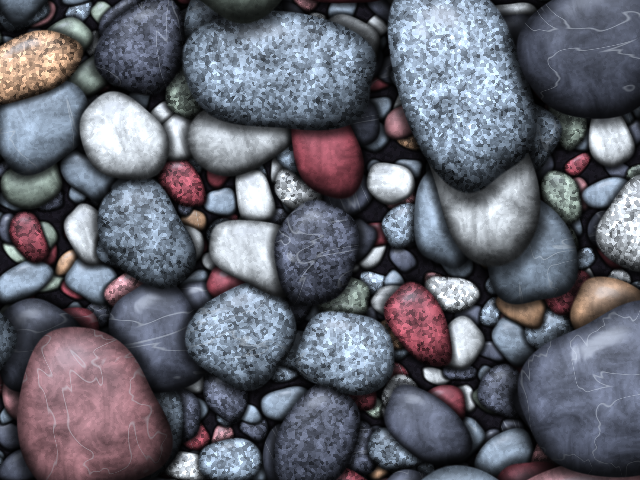
This texture is drawn by a WebGL 1 fragment shader. Its source:

```glsl
precision highp float;

uniform vec2 u_resolution;

const vec3 GAP = vec3(0.09, 0.085, 0.11);
const vec3 SLATE = vec3(0.46, 0.52, 0.59);
const vec3 CHARCOAL = vec3(0.27, 0.29, 0.35);
const vec3 PALE = vec3(0.70, 0.73, 0.76);
const vec3 MOSS = vec3(0.50, 0.56, 0.53);
const vec3 MAROON = vec3(0.47, 0.23, 0.27);
const vec3 ROSE = vec3(0.60, 0.43, 0.46);
const vec3 TAN = vec3(0.66, 0.53, 0.43);
const vec3 SKY = vec3(0.86, 0.90, 0.97);

vec4 hash4(vec2 p) {
  vec4 q = fract(p.xyxy * vec4(0.1031, 0.1030, 0.0973, 0.1099));
  q += dot(q, q.wzxy + 33.33);
  return fract((q.xxyz + q.yzzw) * q.zywx);
}

mat2 rotation(float angle) {
  float c = cos(angle), s = sin(angle);
  return mat2(c, -s, s, c);
}

// Cellular noise: random tone of the nearest grain
float grainTone(vec2 p) {
  vec2 cell = floor(p);
  float nearest = 9.0, tone = 0.0;
  for (int y = -1; y <= 1; y++) {
    for (int x = -1; x <= 1; x++) {
      vec2 id = cell + vec2(float(x), float(y));
      vec4 h = hash4(id);
      float d = length(id + h.xy - p);
      if (d < nearest) {
        nearest = d;
        tone = h.z;
      }
    }
  }
  return tone;
}

// Layered, warped sines for mottling and veins
float mottle(vec2 p, float seed) {
  float sum = 0.0, amp = 0.5;
  for (int i = 0; i < 4; i++) {
    p = mat2(0.8, 0.6, -0.6, 0.8) * p * 1.8 + seed;
    p += 0.7 * sin(p.yx);
    sum += amp * sin(p.x) * sin(p.y);
    amp *= 0.65;
  }
  return sum;
}

vec3 stoneColour(float pick) {
  vec3 c = mix(SLATE, CHARCOAL, step(0.30, pick));
  c = mix(c, PALE, step(0.51, pick));
  c = mix(c, MOSS, step(0.66, pick));
  c = mix(c, MAROON, step(0.77, pick));
  c = mix(c, ROSE, step(0.90, pick));
  return mix(c, TAN, step(0.95, pick));
}

// Surface of one wet stone; q is its unit-disc position
vec3 stoneSurface(vec2 q, float f, mat2 turn, vec2 p, vec4 look, float grain) {
  float patches = mottle(p * 22.0, look.x * 40.0);
  vec3 c = stoneColour(look.x) * mix(0.85, 1.15, look.w);
  float speckle = mix(0.22, 1.1, step(0.62, look.y));
  c *= 1.0 + speckle * (grain - 0.5) + 0.32 * patches;
  float vein = 1.0 - smoothstep(0.0, 0.05, abs(mottle(p * 9.0, look.z * 30.0)));
  c = mix(c, PALE, 0.4 * vein * step(0.7, look.z));

  // Overcast light from above, dark rim and reflected sky
  vec2 slope = (q * turn) * f + 0.07 * patches;
  vec3 n = normalize(vec3(slope, 0.3 + sqrt(max(1.0 - f * f, 0.0))));
  float lit = dot(n, normalize(vec3(-0.2, 0.55, 0.8)));
  c *= mix(0.28, 1.22, smoothstep(-0.1, 0.95, lit));
  c *= mix(1.0, 0.6, smoothstep(0.78, 1.0, f));
  float facing = max(dot(n, normalize(vec3(-0.12, 0.42, 0.9))), 0.0);
  float sheen = 0.28 * pow(facing, 10.0);
  float glint = smoothstep(0.975, 1.0, facing + 0.012 * patches);
  return mix(c, SKY, sheen + glint * mix(0.08, 0.4, look.w));
}

// Shades what lies below, then lays one rounded stone over it
vec3 layStone(vec3 under, vec2 p, float size, vec4 form, vec4 look, float grain, float pixel) {
  mat2 turn = rotation((form.z - 0.5) * 2.8);
  float girth = mix(0.42, 0.56, form.w);
  vec2 radius = size * girth * vec2(1.08, mix(0.58, 0.96, look.z));
  vec2 q = turn * p / radius;
  q.y *= 1.0 + 0.28 * (look.y - 0.5) * q.x;
  float around = atan(q.y, q.x);
  float power = mix(2.0, 2.9, form.x);
  float f = pow(pow(abs(q.x), power) + pow(abs(q.y), power), 1.0 / power);
  f *= 1.0 + 0.045 * sin(3.0 * around + 6.3 * form.y) + 0.025 * sin(5.0 * around + 6.3 * look.w);
  under *= mix(0.3, 1.0, smoothstep(0.0, 0.24, f - 1.0));
  float edge = (f - 1.0) * radius.y;
  if (edge > pixel) return under;
  vec3 stone = stoneSurface(q, f, turn, p, look, grain);
  return mix(stone, under, smoothstep(-pixel, pixel, edge));
}

void main() {
  vec2 uv = gl_FragCoord.xy / u_resolution.y;
  float pixel = 1.0 / u_resolution.y;
  float grain = 0.65 * grainTone(uv * 150.0) + 0.35 * grainTone(uv * 70.0 + 50.0);
  vec3 colour = GAP * (0.7 + 0.6 * grain);

  // From small stones at the bottom to large ones on top
  for (int layer = 0; layer < 4; layer++) {
    float level = float(layer);
    float size = 0.062 * pow(1.8, level);
    float share = 1.05 - 0.05 * level * level;
    vec2 cell = floor(uv / size);
    for (int y = -1; y <= 1; y++) {
      for (int x = -1; x <= 1; x++) {
        vec2 id = cell + vec2(float(x), float(y));
        vec4 form = hash4(id + 37.0 * level + 11.0);
        vec4 look = hash4(id + 53.0 * level + 171.0);
        vec2 centre = (id + 0.5 + 0.55 * (form.xy - 0.5)) * size;
        if (fract(form.w * 7.0 + look.y) < share)
          colour = layStone(colour, uv - centre, size, form, look, grain, pixel);
      }
    }
  }
  gl_FragColor = vec4(clamp(colour, 0.0, 1.0), 1.0);
}
```
